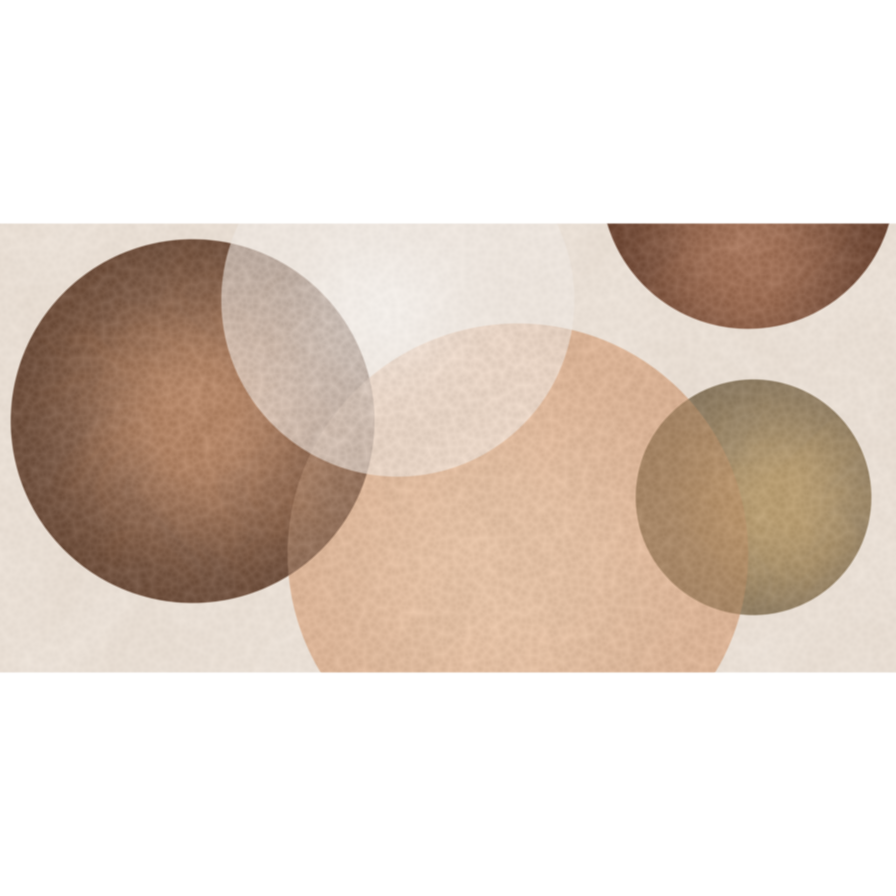
Reproduce this background procedurally as a WebGL 2 fragment shader.

```glsl
#version 300 es
precision highp float;
// Overlapping translucent watercolour discs on a paper band with white margins.
// Each disc is a distance function filled by a radial gradient; cellular noise
// and layered sines add the paper grain and the soft blotches of pigment.

#define BAND_HALF 0.2505
#define EDGE_SOFTNESS 0.0016
#define GRAIN_SCALE 130.0
#define GRAIN_AMOUNT 0.075
#define BLOTCH_AMOUNT 0.030
#define VEIL_OPACITY 0.58

uniform vec2 u_resolution;
out vec4 fragColor;

const vec3 PAPER = vec3(0.912, 0.872, 0.832);
const vec3 BROWN_LIGHT = vec3(0.715, 0.535, 0.415);
const vec3 BROWN_DARK = vec3(0.440, 0.320, 0.250);
const vec3 RUST_LIGHT = vec3(0.640, 0.455, 0.355);
const vec3 RUST_DARK = vec3(0.430, 0.285, 0.215);
const vec3 PEACH_LIGHT = vec3(0.890, 0.755, 0.645);
const vec3 PEACH_DARK = vec3(0.855, 0.700, 0.585);
const vec3 OLIVE_LIGHT = vec3(0.725, 0.620, 0.450);
const vec3 OLIVE_DARK = vec3(0.545, 0.480, 0.385);
const vec3 TAN_WASH = vec3(0.735, 0.560, 0.410);
const vec3 VEIL = vec3(0.935, 0.910, 0.888);
const vec3 GLOW = vec3(0.965, 0.955, 0.945);

vec2 hash2(vec2 cell) {
    vec3 q = fract(cell.xyx * vec3(0.1031, 0.1030, 0.0973));
    q += dot(q, q.yzx + 33.33);
    return fract((q.xx + q.yz) * q.zy);
}

// Distance to the nearest scattered point, roughly centred on zero
float cellular(vec2 p) {
    vec2 cell = floor(p), local = fract(p);
    float nearest = 2.0;
    for (int y = -1; y <= 1; y++) {
        for (int x = -1; x <= 1; x++) {
            vec2 offset = vec2(x, y);
            vec2 delta = offset + hash2(cell + offset) - local;
            nearest = min(nearest, dot(delta, delta));
        }
    }
    return sqrt(nearest) - 0.48;
}

// Warped sines, each layer turned and made finer
float blotches(vec2 p) {
    float sum = 0.0, weight = 0.5;
    for (int i = 0; i < 5; i++) {
        p += 0.7 * sin(p.yx * 1.3 + float(i) * 2.1);
        sum += weight * sin(p.x) * cos(p.y);
        p = mat2(1.36, 1.04, -1.04, 1.36) * p;
        weight *= 0.68;
    }
    return sum;
}

float inside(float dist, float soft) {
    return 1.0 - smoothstep(-soft, soft, dist);
}

float disc(vec2 p, vec2 center, float radius, float soft) {
    return inside(length(p - center) - radius, soft);
}

// Radial wash from a light heart to a darker rim
vec3 wash(vec2 p, vec2 heart, float radius, vec3 light, vec3 dark, float mottle) {
    float t = length(p - heart) / radius + 0.12 * mottle;
    return mix(light, dark, smoothstep(0.1, 1.1, t));
}

void main() {
    float side = min(u_resolution.x, u_resolution.y);
    vec2 p = (gl_FragCoord.xy - 0.5 * u_resolution) / side + 0.5;
    float soft = max(EDGE_SOFTNESS, 0.75 / side);
    float mottle = blotches(p * 24.0);
    float grain = cellular(p * GRAIN_SCALE) + 0.6 * cellular(p * GRAIN_SCALE * 0.53 + 7.0);

    // Coverage of every disc
    float brown = disc(p, vec2(0.215, 0.530), 0.203, soft);
    float rust = disc(p, vec2(0.835, 0.797), 0.164, soft);
    float peach = disc(p, vec2(0.578, 0.382), 0.257, soft);
    float olive = disc(p, vec2(0.841, 0.445), 0.1315, soft);
    float veil = disc(p, vec2(0.444, 0.665), 0.197, soft);

    // Paper, then the discs from back to front
    vec3 color = PAPER + 0.012 * mottle * vec3(0.8, 1.0, 1.2);
    vec3 peachWash = wash(p, vec2(0.56, 0.36), 0.26, PEACH_LIGHT, PEACH_DARK, mottle);
    color = mix(color, peachWash, peach);
    vec3 brownWash = wash(p, vec2(0.225, 0.535), 0.203, BROWN_LIGHT, BROWN_DARK, mottle);
    brownWash = mix(brownWash, peachWash, 0.30 * peach);
    color = mix(color, brownWash, brown);
    vec3 rustWash = wash(p, vec2(0.835, 0.715), 0.155, RUST_LIGHT, RUST_DARK, mottle);
    color = mix(color, rustWash, rust);
    vec3 oliveWash = wash(p, vec2(0.870, 0.440), 0.145, OLIVE_LIGHT, OLIVE_DARK, mottle);
    color = mix(color, mix(oliveWash, TAN_WASH, 0.55 * peach), olive);

    // Pale veil with a bright glow, laid over the discs
    float glow = exp(-dot(p - vec2(0.425, 0.655), p - vec2(0.425, 0.655)) * 130.0);
    vec3 veilColor = mix(VEIL, GLOW, glow);
    color = mix(color, veilColor, veil * mix(VEIL_OPACITY, 0.68, glow));

    // Pigment texture is strongest on the dark discs
    float pigment = max(max(brown, rust), 0.65 * max(peach, olive));
    color += GRAIN_AMOUNT * grain * mix(0.30, 0.85, pigment);
    color += BLOTCH_AMOUNT * mottle * pigment;

    // White margins above and below the band
    float band = inside(abs(p.y - 0.5) - BAND_HALF, soft);
    fragColor = vec4(mix(vec3(1.0), clamp(color, 0.0, 1.0), band), 1.0);
}
```
